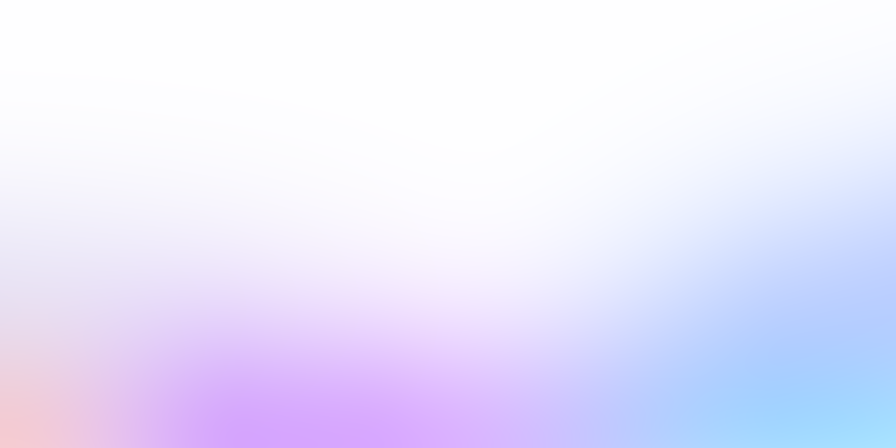
A Shadertoy shader for this background:

```glsl
// Soft pastel backdrop: white paper fading down into peach, violet and blue.
// Each glow is a layer of ink, shaped by a bell curve in height and a smooth
// ramp across the width; the summed ink is subtracted from white.

// Bell curve falling off around a centre.
float bell(float x, float centre, float width) {
    float d = (x - centre) / width;
    return exp(-d * d);
}

void mainImage(out vec4 fragColor, in vec2 fragCoord) {
    vec2 uv = fragCoord / iResolution.xy;
    vec3 ink = vec3(0.0);

    // Grey-lavender haze along the left side
    float haze = 1.0 - smoothstep(-0.1, 0.6, uv.x);
    ink += vec3(0.09, 0.10, 0.03) * haze * bell(uv.y, 0.32, 0.28);

    // Peach glow in the lower left corner
    ink += vec3(0.01, 0.17, 0.17) * bell(uv.x, 0.0, 0.13) * bell(uv.y, 0.0, 0.24);

    // Violet glow rising from the bottom centre
    float violet = smoothstep(0.0, 0.28, uv.x) * (1.0 - smoothstep(0.4, 0.85, uv.x));
    ink += vec3(0.15, 0.34, 0.0) * violet * bell(uv.y, 0.0, 0.29);

    // Periwinkle slope whose crest climbs toward the right edge
    float crest = 0.3 - 0.6 * (1.0 - uv.x);
    ink += vec3(0.26, 0.19, 0.0) * smoothstep(0.45, 0.88, uv.x) * bell(uv.y, crest, 0.36);

    // Cyan glow in the lower right corner
    ink += vec3(0.20, 0.01, 0.0) * smoothstep(0.5, 1.0, uv.x) * bell(uv.y, 0.0, 0.2);

    fragColor = vec4(clamp(vec3(0.997, 0.997, 1.0) - ink, 0.0, 1.0), 1.0);
}
```
